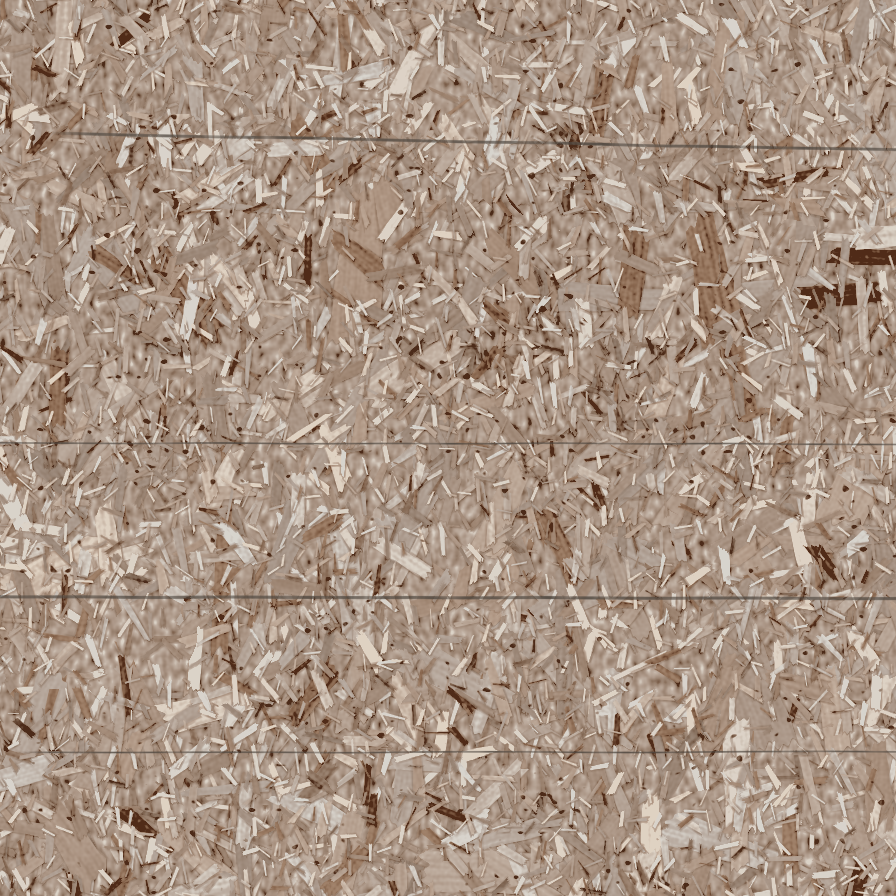
Give the GLSL for this texture, as a WebGL 1 fragment shader.

```glsl
precision highp float;
// Pressed wood-strand board: layers of randomly turned, ragged flakes over fine
// crumbs, with four faint ruled pencil lines. Each layer scatters flakes on a
// jittered grid; they build up a tone that a wood colour ramp turns into colour.
uniform vec2 u_resolution;

const float PI = 3.14159;

vec3 hash3(vec2 p) {
  vec3 q = fract(p.xyx * vec3(0.1031, 0.1030, 0.0973));
  q += dot(q, q.yxz + 33.33);
  return fract((q.xxy + q.yzz) * q.zyx);
}

float cornerSlope(vec2 corner, vec2 offset) {
  return dot(hash3(corner).xy * 2.0 - 1.0, offset);
}

float gradientNoise(vec2 p) {
  vec2 i = floor(p), f = fract(p);
  vec2 u = f * f * (3.0 - 2.0 * f);
  vec2 e = vec2(1.0, 0.0);
  float low = mix(cornerSlope(i, f), cornerSlope(i + e, f - e), u.x);
  float high = mix(cornerSlope(i + e.yx, f - e.yx), cornerSlope(i + 1.0, f - 1.0), u.x);
  return mix(low, high, u.y);
}

// Tone 0..1 to colour, from dark crevice to pale fresh wood
vec3 woodColour(float tone) {
  vec3 c = mix(vec3(0.30, 0.17, 0.10), vec3(0.49, 0.38, 0.30), clamp(tone / 0.07, 0.0, 1.0));
  c = mix(c, vec3(0.59, 0.50, 0.43), clamp((tone - 0.07) / 0.14, 0.0, 1.0));
  c = mix(c, vec3(0.67, 0.59, 0.53), clamp((tone - 0.21) / 0.26, 0.0, 1.0));
  c = mix(c, vec3(0.75, 0.69, 0.64), clamp((tone - 0.47) / 0.29, 0.0, 1.0));
  return mix(c, vec3(0.86, 0.83, 0.79), clamp((tone - 0.76) / 0.19, 0.0, 1.0));
}

// Signed distance to a tapered strip with slanted, splintered ends
float flakeDistance(vec2 q, vec2 halfSize, float slant, float seed) {
  float ragged = 0.5 * (sin(q.y * 38.0 + seed) + sin(q.y * 71.0 + q.x * 13.0 + 2.0 * seed));
  float along = abs(q.x + q.y * slant) + 0.08 * ragged * halfSize.x;
  float width = halfSize.y * (1.0 - 0.35 * slant * q.x / halfSize.x + 0.1 * ragged);
  return max(along - halfSize.x, abs(q.y) - width);
}

// Lays one layer of flakes over wood (x = tone, y = warmth, zw = fibre position)
vec4 layFlakes(vec4 wood, vec2 p, float cells, float slender, float density,
               float spread, float seed) {
  vec2 g = p * cells + 0.37 * seed;
  vec2 corner = floor(g - 0.5);
  float soft = 0.7 * cells / u_resolution.y;
  float shadowReach = 0.0032 * cells;
  for (int k = 0; k < 4; k++) {
    float row = floor(float(k) * 0.5);
    vec2 cell = corner + vec2(float(k) - 2.0 * row, row);
    vec3 place = hash3(cell + 17.0 * seed);
    if (place.z > density) continue;
    vec3 shape = hash3(cell + 17.0 * seed + 271.0);
    vec3 look = hash3(cell + 17.0 * seed + 539.0);
    vec2 offset = g - cell - mix(vec2(0.25), vec2(0.75), place.xy);

    // Directions lean towards the vertical
    float turn = 2.0 * shape.y - 1.0;
    float angle = 0.5 * PI * (1.0 + turn * (0.6 + 0.4 * turn * turn));
    vec2 axis = vec2(cos(angle), sin(angle));
    vec2 q = vec2(dot(offset, axis), dot(offset, vec2(-axis.y, axis.x)));
    vec2 halfSize = mix(0.32, 0.56, shape.x) * vec2(1.0, slender * mix(0.25, 1.1, shape.z));
    float d = flakeDistance(q, halfSize, 1.6 * look.x - 0.8, 50.0 * look.y);

    // Shadow falls mostly below and to the right
    float side = 0.5 + 0.5 * dot(normalize(offset + 0.0001), vec2(0.6, -0.8));
    wood.x *= 1.0 - 0.6 * side * (1.0 - smoothstep(0.0, shadowReach, d));

    // A few flakes are brown bark, fewer still nearly black
    float bark = step(0.92, look.z);
    float tone = 0.62 + spread * (look.y - 0.5);
    tone = mix(tone, mix(0.2, 0.05, step(0.975, look.z)), bark);
    float cover = 1.0 - smoothstep(-soft, soft, d);
    wood.xy = mix(wood.xy, vec2(tone, mix(look.x, 1.5, bark)), cover);
    wood.zw = mix(wood.zw, q / cells * vec2(25.0, 240.0) + 60.0 * look.z, step(0.5, cover));
  }
  return wood;
}

// Coverage of a nearly level pencil line
float pencilLine(vec2 p, float height, float slope, float halfWidth, float start) {
  float d = abs(p.y - height - slope * p.x) - halfWidth;
  float soft = 0.8 / u_resolution.y;
  return (1.0 - smoothstep(-soft, soft, d)) * smoothstep(start - 0.02, start + 0.02, p.x);
}

void main() {
  vec2 p = gl_FragCoord.xy / u_resolution.y;
  float clump = gradientNoise(p * 9.0 + 5.0);

  // Crumbs at the bottom, then broad flakes, then ever finer slivers in clumps
  vec4 wood = vec4(0.5 + 0.8 * gradientNoise(p * vec2(150.0, 90.0)), 0.5, p * 60.0);
  for (int i = 0; i < 10; i++) {
    float level = max(float(i) - 2.0, 0.0);
    float fineness = i < 2 ? 0.7 : level / 7.0;
    float cells = 6.5 * pow(8.2, fineness);
    float density = mix(0.85, 0.5 + 0.9 * clump, i < 2 ? 0.0 : fineness);
    wood = layFlakes(wood, p, cells, mix(0.34, 0.22, fineness), density,
                     mix(0.42, 1.1, fineness), float(i) + 1.0);
  }

  // Fibres along each flake, pits between crumbs and an overall fine grain
  wood.x += 0.2 * gradientNoise(wood.zw);
  float pit = gradientNoise(p * vec2(95.0, 120.0) + 31.0) + 0.25 * clump;
  wood.x *= 1.0 - 0.9 * smoothstep(0.36, 0.5, pit);
  wood.x += 0.14 * gradientNoise(p * 230.0) + 0.10 * gradientNoise(p * 4.0 + 9.0);

  vec3 colour = woodColour(0.54 + 1.15 * (wood.x - 0.54));
  colour *= mix(vec3(0.98, 1.0, 1.02), vec3(1.02, 0.99, 0.96), wood.y);

  // Unevenly pressed pencil
  vec2 drawn = p + vec2(0.0, 0.0015 * gradientNoise(p * vec2(9.0, 3.0)));
  float pencil = pencilLine(drawn, 0.852, -0.019, 0.0016, 0.07);
  pencil = max(pencil, pencilLine(drawn, 0.506, -0.002, 0.0009, -0.1));
  pencil = max(pencil, pencilLine(drawn, 0.334, -0.002, 0.0017, -0.1));
  pencil = max(pencil, pencilLine(drawn, 0.160, 0.001, 0.0009, 0.04));
  pencil *= clamp(0.68 + 0.5 * gradientNoise(p * vec2(45.0, 90.0)), 0.2, 0.9);
  gl_FragColor = vec4(mix(colour, vec3(0.31, 0.28, 0.25), pencil), 1.0);
}
```
